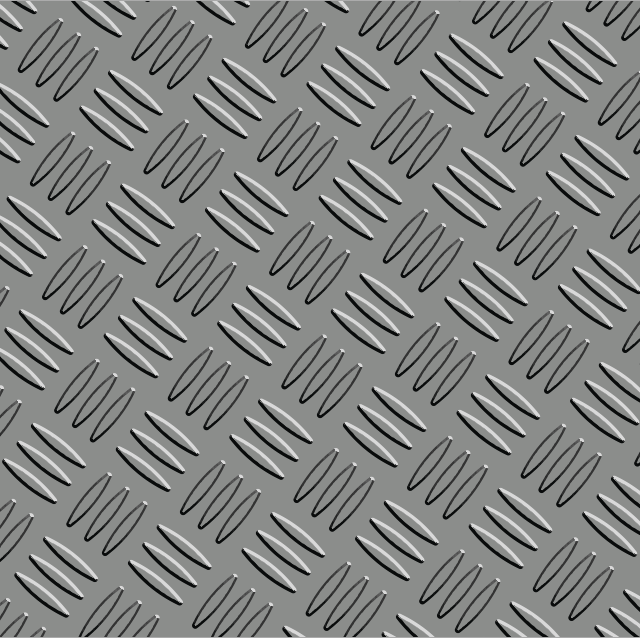
A Shadertoy shader for this texture:

```glsl
// Steel tread plate: a tilted checkerboard of cells, each holding three raised
// lens-shaped bars that turn by a quarter from cell to cell. Every bar is a
// rounded lens distance field whose bevel is toned by its angle to the light.

const float CELL = 0.1262;               // cell side, in canvas widths
const float TILT = 0.892;                // grid rotation, radians
const vec2 ORIGIN = vec2(0.0911, 0.9033);
const float BAR_SPACING = 0.283;         // the sizes below are in cells
const vec2 BAR_HALF = vec2(0.386, 0.046);
const float BAR_ROUND = 0.040;
const float LIGHT_ANGLE = 0.06;          // relative to the grid
const float EDGE_WIDTH = 0.0014;         // pale sheet edge, in canvas widths

const vec3 STEEL = vec3(0.545, 0.553, 0.547);
const vec3 SHADOW = vec3(0.035, 0.045, 0.045);
const vec3 DARK = vec3(0.20);
const vec3 DIM = vec3(0.38);
const vec3 SOFT = vec3(0.67);
const vec3 BRIGHT = vec3(0.85);

mat2 rotation(float a) {
    float c = cos(a), s = sin(a);
    return mat2(c, -s, s, c);
}

// Distance to a rounded lens lying along x (x), and its outward normal (yz).
vec3 lens(vec2 p, vec2 halfSize, float rounding, float px) {
    vec2 q = abs(p);
    float radius = dot(halfSize, halfSize) / (2.0 * halfSize.y);
    float drop = radius - halfSize.y;
    bool atTip = (q.x - halfSize.x) * drop > q.y * halfSize.x;
    vec2 away = atTip ? q - vec2(halfSize.x, 0.0) : q + vec2(0.0, drop);
    float len = max(length(away), 1e-5);
    float dist = len - (atTip ? 0.0 : radius) - rounding;
    return vec3(dist, away / len * clamp(p / px, -1.0, 1.0));
}

// Slight roughness of the stamped edge, as layered sines.
float roughness(vec2 p) {
    return 0.6 * sin(p.x * 61.0 + 3.0 * sin(p.y * 23.0))
         + 0.4 * sin(p.x * 137.0 - p.y * 71.0);
}

// Bevel width: narrow across the light, wide along it, widest when lit.
float bevelWidth(float facing) {
    float wide = facing > 0.0 ? 0.046 : 0.041;
    return mix(0.028, wide, smoothstep(0.1, 0.6, abs(facing)));
}

// Bevel tone from its facing to the light and its relative depth.
vec3 bevelTone(float facing, float depth) {
    vec3 lit = mix(BRIGHT, SOFT, smoothstep(0.75, 1.0, depth));
    vec3 tone = mix(SHADOW, DARK, smoothstep(-0.22, -0.04, facing));
    tone = mix(tone, DIM, smoothstep(0.12, 0.32, facing));
    return mix(tone, lit, smoothstep(0.35, 0.5, facing));
}

void mainImage(out vec4 fragColor, in vec2 fragCoord) {
    vec2 uv = fragCoord / iResolution.x;
    float px = 1.0 / (iResolution.x * CELL);

    // Checkerboard cells; odd ones swap their axes
    vec2 grid = rotation(TILT) * (uv - ORIGIN) / CELL;
    vec2 id = floor(grid + 0.5);
    vec2 local = grid - id;
    vec2 light = vec2(cos(LIGHT_ANGLE), sin(LIGHT_ANGLE));
    if (mod(id.x + id.y, 2.0) > 0.5) {
        local = local.yx;
        light = light.yx;
    }

    // Nearest of the three bars
    float bar = clamp(floor(local.y / BAR_SPACING + 0.5), -1.0, 1.0);
    local.y -= bar * BAR_SPACING;
    vec3 shape = lens(local, BAR_HALF, BAR_ROUND, px);

    // Bevel around the flat top of the bar
    float facing = dot(shape.yz, light);
    float rough = roughness(grid);
    float rim = bevelWidth(facing) + 0.002 * rough;
    float depth = -shape.x;
    float bevel = smoothstep(-0.6 * px, 0.6 * px, depth)
                * (1.0 - smoothstep(-0.6 * px, 0.6 * px, depth - rim));
    vec3 tone = bevelTone(facing + 0.04 * rough, depth / rim);
    vec3 color = mix(STEEL, tone, bevel);

    // Pale line along the top and bottom of the sheet
    float height = iResolution.y / iResolution.x;
    float border = min(uv.y, height - uv.y);
    float edge = 1.0 - smoothstep(0.5 * EDGE_WIDTH, 1.5 * EDGE_WIDTH, border);
    color = mix(color, SOFT, edge);

    fragColor = vec4(color, 1.0);
}
```
